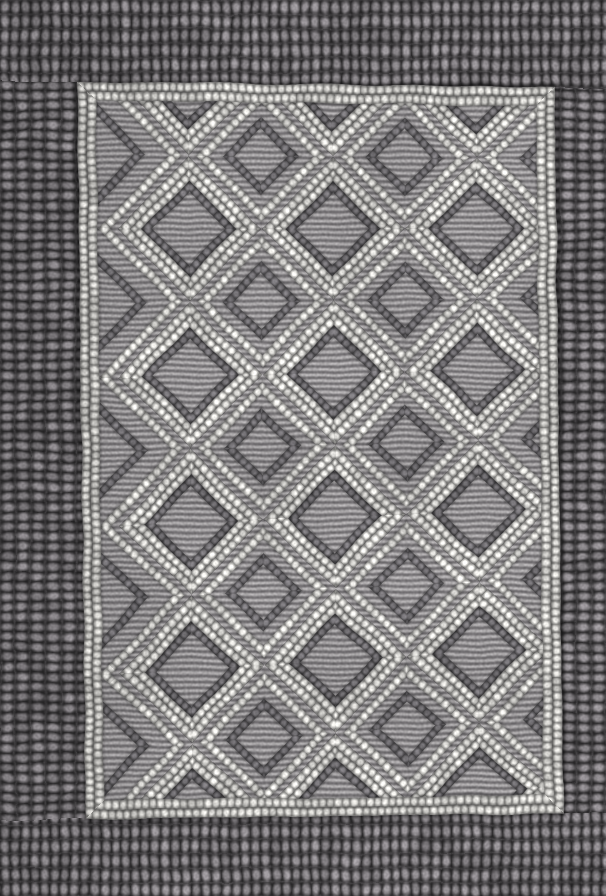
Reproduce this pattern procedurally as a Shadertoy shader.

```glsl
// A woven wool rug: a dark looped border, a beaded pale frame, and a corded
// field crossed by beaded diamonds. Rotated lattice cells give nested rings;
// every ring is a strand of round beads, slightly bent by gradient noise.

float hash(vec2 p) {
    p = fract(p * vec2(0.1031, 0.1137));
    p += dot(p, p.yx + 33.3);
    return fract((p.x + p.y) * p.x * 7.31);
}

vec2 gradient(vec2 cell) {
    float angle = 6.2832 * hash(cell + 17.0);
    return vec2(cos(angle), sin(angle));
}

float gradientNoise(vec2 p) {
    vec2 i = floor(p), f = fract(p), e = vec2(0.0, 1.0);
    vec2 w = f * f * (3.0 - 2.0 * f);
    float a = dot(gradient(i), f);
    float b = dot(gradient(i + e.yx), f - e.yx);
    float c = dot(gradient(i + e.xy), f - e.xy);
    float d = dot(gradient(i + e.yy), f - e.yy);
    return mix(mix(a, b, w.x), mix(c, d, w.x), w.y);
}

// Lays a row of beads over the base; across is -1..1, along counts beads
vec3 strand(vec3 base, vec3 yarn, float across, float along, float seed) {
    float cover = smoothstep(1.2, 0.85, abs(across));
    float bulge = smoothstep(1.3, 0.25, length(vec2(across, fract(along) * 2.0 - 1.0)));
    float tone = 0.9 + 0.2 * hash(vec2(floor(along) + 50.0, seed));
    base *= 1.0 - 0.2 * smoothstep(1.8, 1.0, abs(across));
    return mix(base, yarn * (0.52 + 0.5 * bulge) * tone, cover);
}

// Dark loops with deep holes, wide on the sides and narrow at the ends
vec3 border(vec2 p, bool side) {
    vec2 pitch = side ? vec2(13.0, 8.6) : vec2(8.6, 12.4);
    vec2 q = p / pitch + 0.12 * gradientNoise(p / 9.0);
    vec2 f = abs(fract(q) - 0.5) * 2.0;
    float loopTop = smoothstep(1.2, 0.3, length(f));
    float bar = side ? f.x : f.y;
    float ridge = 0.15 * smoothstep(0.7, 1.0, bar);
    float tone = 0.88 + 0.24 * hash(floor(q) + 9.0);
    return vec3(0.53, 0.515, 0.53) * (0.3 + 0.72 * loopTop + ridge) * tone;
}

vec3 field(vec2 p) {
    vec3 cream = vec3(0.87, 0.865, 0.85), slate = vec3(0.46, 0.45, 0.465);

    // Horizontal cords
    float cord = 0.5 + 0.5 * cos(6.2832 * p.y / 5.1 + 0.8 * gradientNoise(p / 14.0));
    vec3 col = mix(vec3(0.42, 0.41, 0.42), vec3(0.66, 0.65, 0.655), cord);

    // Lattice in half diamonds, mirrored about the middle column
    float period = 123.5 - 0.02 * (p.x - 287.0);
    float x = (p.x - 102.0 - 0.006 * (p.y - 384.0)) / 61.6;
    float y = (p.y - 196.0) / (0.5 * period) - 1.0;
    x = 3.0 - abs(x - 3.0);

    vec2 uv = 0.5 * vec2(x + y, x - y);
    vec2 cell = floor(uv + 0.5);
    vec2 d = uv - cell;
    float column = cell.x + cell.y;
    float ring = 124.0 * max(abs(d.x), abs(d.y));
    float along = 124.0 * (abs(d.x) > abs(d.y) ? d.y : d.x);
    bool outer = x < 0.0 || column < 0.5;

    // Open chevrons replace the diamonds along both sides
    if (x < 0.0) {
        float fold = abs(mod(y + 1.0, 2.0) - 1.0);
        ring = 62.0 * (x + fold);
        along = 62.0 * (x - fold);
    }

    bool large = !outer && mod(column, 2.0) > 0.5;
    float seed = dot(cell, vec2(3.0, 7.0)) + (abs(d.x) > abs(d.y) ? 40.0 : 60.0);
    float beads = along / 9.6;
    float darkRing = outer ? 20.0 : (large ? 36.0 : 28.5);
    col = strand(col, slate, (ring - darkRing) / 4.6, beads, seed);
    if (large) {
        col = strand(col, cream, (ring - 46.0) / 4.9, beads + 0.5, seed + 1.0);
        col = strand(col, cream, (ring - 56.0) / 4.9, beads, seed + 2.0);
    } else {
        col = strand(col, cream, (ring - 50.5) / 4.9, beads, seed + 3.0);
    }
    return col;
}

void mainImage(out vec4 fragColor, in vec2 fragCoord) {
    // Rug units: 520 wide, 768 tall, counted down from the top
    vec2 uv = fragCoord / iResolution.xy;
    vec2 p = vec2(uv.x, 1.0 - uv.y) * vec2(520.0, 768.0);
    vec2 bent = p + 2.2 * vec2(gradientNoise(p / 37.0), gradientNoise(p / 41.0 + 30.0));

    // Slightly skewed frame; depth grows inward
    vec2 size = vec2(204.7, 316.0 - 0.012 * (bent.x - 70.0));
    vec2 centre = vec2(274.7 + 0.012 * (bent.y - 384.0), 386.0);
    vec2 d = abs(bent - centre) - size;
    float depth = -max(d.x, d.y);

    vec3 loops = border(bent, d.y < 0.0) * (1.0 - 0.3 * smoothstep(-6.0, 0.0, depth));
    vec3 col = mix(loops, field(bent), smoothstep(-0.8, 0.8, depth));

    // Two beaded rows of the frame
    float beads = (d.x > d.y ? bent.y : bent.x) / 6.6;
    vec3 wool = vec3(0.83, 0.825, 0.81);
    col = strand(col, wool, (depth - 4.0) / 3.9, beads, 5.0);
    col = strand(col, wool, (depth - 12.0) / 3.9, beads + 0.5, 8.0);

    // Fibre grain and uneven light
    col *= 1.0 + 0.16 * gradientNoise(p / 2.3) + 0.07 * gradientNoise(p / 90.0);
    col *= mix(0.95, 1.04, smoothstep(0.0, 0.35, uv.x));
    fragColor = vec4(clamp(col, 0.0, 1.0), 1.0);
}
```
